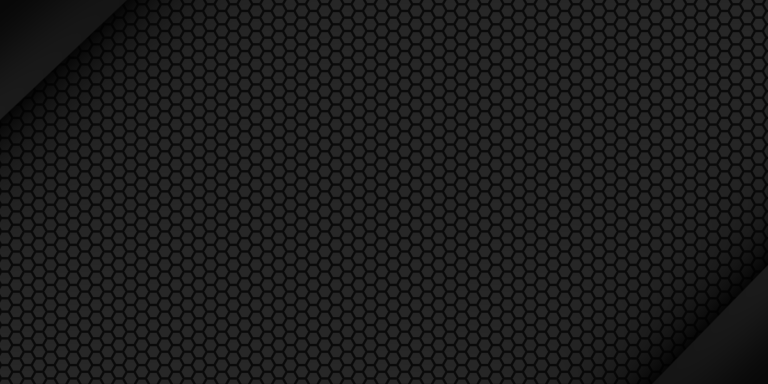
Reproduce this background procedurally as a WebGL 1 fragment shader.

```glsl
precision highp float;
// Dark honeycomb mesh with soft shadows under two folded corner panels.
uniform vec2 u_resolution;

const vec2 LATTICE = vec2(1.7320508, 1.0);      // staggered repeat of unit cells
const vec2 PITCH = vec2(0.0595, 0.0348);        // same repeat, in canvas heights
const vec2 LATTICE_OFFSET = vec2(-0.184, 0.0365);
const float FACE_RADIUS = 0.41;
const vec2 TOP_LEFT_REACH = vec2(0.331, 0.3125);
const vec2 BOTTOM_RIGHT_REACH = vec2(0.302, 0.310);

const vec3 FACE_COLOR = vec3(0.152);
const vec3 GAP_COLOR = vec3(0.040);
const vec3 PANEL_DARK = vec3(0.030);
const vec3 PANEL_LIGHT = vec3(0.105);
const float SHADOW_DEPTH = 0.88;
const float SHADOW_REACH = 0.095;

// Offset from the centre of the nearest cell in a staggered lattice.
vec2 hexLocal(vec2 p) {
  vec2 a = mod(p + 0.5 * LATTICE, LATTICE) - 0.5 * LATTICE;
  vec2 b = mod(p, LATTICE) - 0.5 * LATTICE;
  return dot(a, a) < dot(b, b) ? a : b;
}

// Distance measure of a flat-topped hexagon.
float hexRadius(vec2 p) {
  p = abs(p);
  return max(p.y, dot(p, vec2(0.8660254, 0.5)));
}

// Signed distance to the diagonal cutting off a corner; negative on the panel.
float cornerDistance(vec2 q, vec2 reach) {
  vec2 slope = 1.0 / reach;
  return (dot(q, slope) - 1.0) / length(slope);
}

vec3 honeycomb(vec2 p, float pixel) {
  vec2 local = hexLocal((p - LATTICE_OFFSET) * LATTICE / PITCH);
  float blur = max(0.75 * pixel / PITCH.y, 0.035);
  float face = 1.0 - smoothstep(FACE_RADIUS - blur, FACE_RADIUS + blur, hexRadius(local));
  return mix(GAP_COLOR, FACE_COLOR * (1.0 - 0.05 * local.y), face);
}

// Shadow cast on the mesh, darkest against the panel edge.
float panelShadow(float d) {
  return 1.0 - SHADOW_DEPTH * exp(-max(d, 0.0) / SHADOW_REACH);
}

// Panel shading rises from the canvas corner toward the fold.
vec3 panelColor(vec2 q, vec2 reach) {
  float rise = smoothstep(0.0, 0.95, dot(q, 1.0 / reach));
  float falloff = 1.0 - 0.25 * clamp(q.x / reach.x, 0.0, 1.0);
  return mix(PANEL_DARK, PANEL_LIGHT, rise) * falloff;
}

vec3 addPanel(vec3 color, vec2 q, vec2 reach, float pixel) {
  float d = cornerDistance(q, reach);
  float cover = 1.0 - smoothstep(-pixel, pixel, d);
  return mix(color * panelShadow(d), panelColor(q, reach), cover);
}

void main() {
  float pixel = 1.0 / u_resolution.y;
  vec2 size = u_resolution * pixel;
  vec2 p = gl_FragCoord.xy * pixel;

  vec3 color = honeycomb(p - 0.5 * size, pixel);

  // Folded corners.
  color = addPanel(color, vec2(p.x, size.y - p.y), TOP_LEFT_REACH, pixel);
  color = addPanel(color, vec2(size.x - p.x, p.y), BOTTOM_RIGHT_REACH, pixel);
  gl_FragColor = vec4(color, 1.0);
}
```
